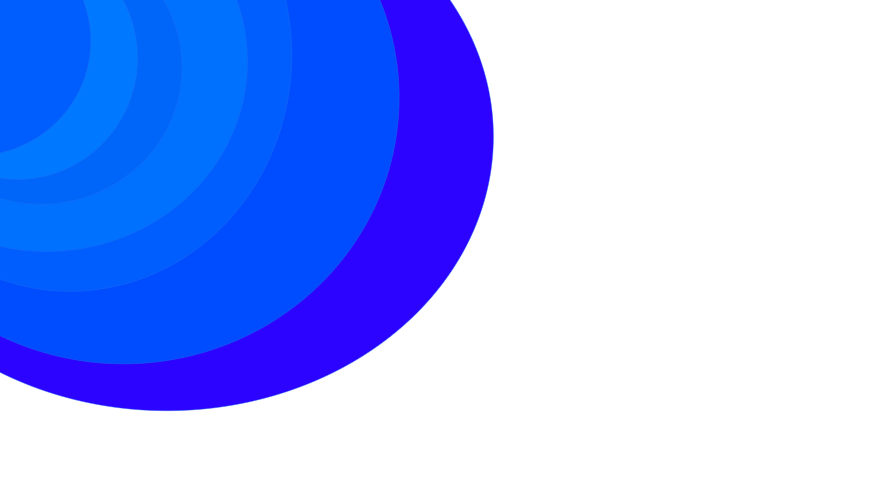
A WebGL 1 fragment shader for this background:

```glsl
precision highp float;
// Nested blue ellipses spreading from the top left corner over white.

uniform vec2 u_resolution;

const vec3 WHITE  = vec3(1.0);
const vec3 VIOLET = vec3(0.17, 0.01, 1.0);
const vec3 COBALT = vec3(0.0, 0.30, 1.0);
const vec3 ROYAL  = vec3(0.0, 0.37, 1.0);
const vec3 AZURE  = vec3(0.0, 0.44, 1.0);
const vec3 DENIM  = vec3(0.0, 0.40, 0.98);
const vec3 SKY    = vec3(0.0, 0.47, 1.0);
const vec3 RIM    = vec3(0.12, 0.42, 0.93);

const float RIM_WIDTH = 0.0016;
const float RIM_STRENGTH = 0.6;

// Approximate signed distance to an ellipse, negative inside.
float ellipseDistance(vec2 p, vec2 center, vec2 radii) {
  vec2 q = p - center;
  float k = length(q / radii);
  float slope = length(q / (radii * radii));
  return k * (k - 1.0) / max(slope, 0.0001);
}

// Coverage of the region where the distance is negative.
float coverage(float dist, float pixel) {
  return clamp(0.5 - dist / pixel, 0.0, 1.0);
}

// Lays a filled ellipse with a hairline rim over the base colour.
vec3 layEllipse(vec3 base, vec2 p, vec2 center, vec2 radii, vec3 fill, float pixel) {
  float dist = ellipseDistance(p, center, radii);
  vec3 color = mix(base, fill, coverage(dist, pixel));
  float rim = coverage(abs(dist) - 0.5 * RIM_WIDTH, pixel);
  rim *= min(1.0, RIM_WIDTH / pixel);
  return mix(color, RIM, RIM_STRENGTH * rim);
}

void main() {
  // Canvas heights, measured right and down from the top left corner.
  float pixel = 1.0 / u_resolution.y;
  vec2 p = vec2(gl_FragCoord.x, u_resolution.y - gl_FragCoord.y) * pixel;

  // Layers from the widest to the innermost.
  vec3 color = WHITE;
  color = layEllipse(color, p, vec2(0.331, 0.271), vec2(0.648, 0.544), VIOLET, pixel);
  color = layEllipse(color, p, vec2(0.245, 0.194), vec2(0.547, 0.528), COBALT, pixel);
  color = layEllipse(color, p, vec2(0.139, 0.109), vec2(0.440, 0.469), ROYAL, pixel);
  color = layEllipse(color, p, vec2(0.093, 0.122), vec2(0.398, 0.377), AZURE, pixel);
  color = layEllipse(color, p, vec2(0.081, 0.134), vec2(0.280, 0.271), DENIM, pixel);
  color = layEllipse(color, p, vec2(0.035, 0.115), vec2(0.238, 0.241), SKY, pixel);
  color = layEllipse(color, p, vec2(-0.051, 0.081), vec2(0.231, 0.228), ROYAL, pixel);

  gl_FragColor = vec4(color, 1.0);
}
```
